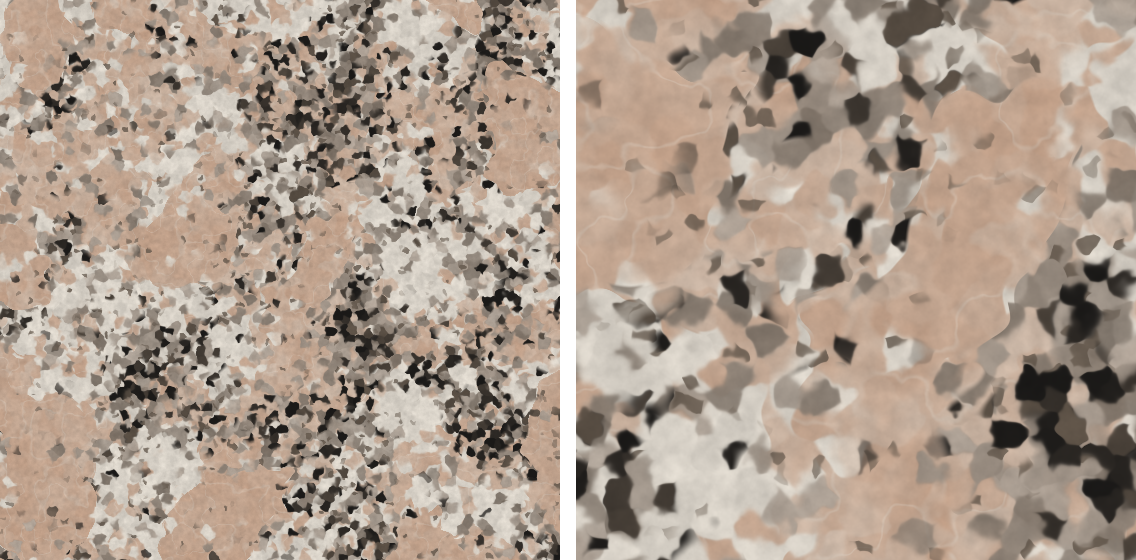
Left: the whole. Right: its middle third, enlarged.
Reproduce this texture procedurally as a WebGL 1 fragment shader.

```glsl
precision highp float;
// Polished granite: pink and white feldspar, grey quartz and clustered black mica.

#define MICA_SCALE 74.0
#define MICA_AMOUNT 0.36
#define QUARTZ_SCALE 60.0
#define QUARTZ_AMOUNT 0.16
#define FELDSPAR_SCALE 52.0
#define WHITE_AMOUNT 0.86
#define CRYSTAL_SCALE 8.0
#define CRYSTAL_AMOUNT 0.12
#define CLUSTER_SCALE 8.0
#define EDGE_SHARPNESS 14.0
#define ROUGHNESS 0.007
#define MOTTLE 0.16

uniform vec2 u_resolution;

const vec3 PINK = vec3(0.74, 0.61, 0.52);
const vec3 CREAM = vec3(0.80, 0.73, 0.67);
const vec3 WHITE = vec3(0.85, 0.825, 0.785);
const vec3 QUARTZ_DARK = vec3(0.45, 0.41, 0.37);
const vec3 QUARTZ_LIGHT = vec3(0.69, 0.645, 0.60);
const vec3 MICA_BLACK = vec3(0.10, 0.095, 0.09);
const vec3 MICA_BROWN = vec3(0.37, 0.325, 0.28);

vec3 hash3(vec2 p) {
  vec3 q = fract(p.xyx * vec3(0.1031, 0.1030, 0.0973));
  q += dot(q, q.yxz + 33.33);
  return fract((q.xxy + q.yzz) * q.zyx);
}

float noise(vec2 p) {
  vec2 cell = floor(p);
  vec2 f = fract(p);
  f = f * f * (3.0 - 2.0 * f);
  float low = mix(hash3(cell).x, hash3(cell + vec2(1.0, 0.0)).x, f.x);
  float high = mix(hash3(cell + vec2(0.0, 1.0)).x, hash3(cell + 1.0).x, f.x);
  return mix(low, high, f.y);
}

float fbm(vec2 p) {
  float sum = 0.0;
  float amplitude = 0.533;
  for (int i = 0; i < 4; i++) {
    sum += amplitude * noise(p);
    p = mat2(1.6, 1.2, -1.2, 1.6) * p + 17.3;
    amplitude *= 0.5;
  }
  return sum;
}

vec2 noise2(vec2 p) {
  return vec2(noise(p), noise(p + 41.7)) - 0.5;
}

// Soft-edged cells: x is the coverage at the given density, y a shade per cell.
vec2 grains(vec2 p, float seed, float density) {
  vec2 base = floor(p);
  vec2 sum = vec2(0.0);
  float total = 0.0;
  for (int j = -1; j <= 1; j++) {
    for (int i = -1; i <= 1; i++) {
      vec2 cell = base + vec2(float(i), float(j));
      vec2 offset = cell + hash3(cell + seed).xy - p;
      vec3 traits = hash3(cell + seed + 91.0);
      float weight = exp(-EDGE_SHARPNESS * dot(offset, offset));
      float present = smoothstep(-0.02, 0.02, density - traits.x);
      sum += weight * vec2(present, traits.y);
      total += weight;
    }
  }
  return sum / max(total, 1e-6);
}

void main() {
  vec2 p = gl_FragCoord.xy / min(u_resolution.x, u_resolution.y);

  // Ragged grain outlines
  vec2 q = p + ROUGHNESS * noise2(p * 90.0) + 0.5 * ROUGHNESS * noise2(p * 190.0);

  // Large pink crystals push the other minerals aside
  vec2 bent = p + 0.05 * noise2(p * 16.0) + 0.02 * noise2(p * 45.0);
  float crystal = grains(bent * CRYSTAL_SCALE, 7.0, CRYSTAL_AMOUNT).x;
  float room = 1.0 - 0.92 * smoothstep(0.25, 0.75, crystal);
  float cluster = smoothstep(0.40, 0.75, fbm(p * CLUSTER_SCALE + 5.0));

  // Feldspar ground with pale veins
  float whiteness = WHITE_AMOUNT * smoothstep(0.30, 0.70, fbm(p * 10.0 + 60.0));
  vec2 feldspar = grains(q * FELDSPAR_SCALE, 23.0, whiteness * room);
  float warmth = 0.6 * feldspar.y + 0.8 * (fbm(p * 24.0 + 30.0) - 0.3);
  vec3 color = mix(PINK, CREAM, clamp(warmth * mix(0.45, 1.0, room), 0.0, 1.0));
  float vein = 1.0 - smoothstep(0.0, 0.06, abs(noise(q * 40.0 + 8.0) - 0.5));
  color = mix(color, WHITE, 0.25 * vein);
  color = mix(color, WHITE * (0.95 + 0.08 * feldspar.y), feldspar.x);

  // Translucent quartz
  vec2 quartz = grains(q * QUARTZ_SCALE, 131.0, (QUARTZ_AMOUNT + 0.42 * cluster) * room);
  color = mix(color, mix(QUARTZ_DARK, QUARTZ_LIGHT, quartz.y), 0.92 * quartz.x);

  // Mica flakes and tiny specks
  vec2 mica = grains(q * MICA_SCALE, 257.0, (0.012 + MICA_AMOUNT * cluster) * room);
  vec2 speck = grains(q * MICA_SCALE * 1.8, 389.0, 0.016 + 0.05 * cluster * room);
  color = mix(color, MICA_BROWN, 0.8 * speck.x);
  color = mix(color, mix(MICA_BLACK, MICA_BROWN, mica.y * mica.y), mica.x);

  // Fine surface mottling
  color *= 1.0 + MOTTLE * (fbm(p * 130.0 + 77.0) - 0.5);
  gl_FragColor = vec4(clamp(color, 0.0, 1.0), 1.0);
}
```
